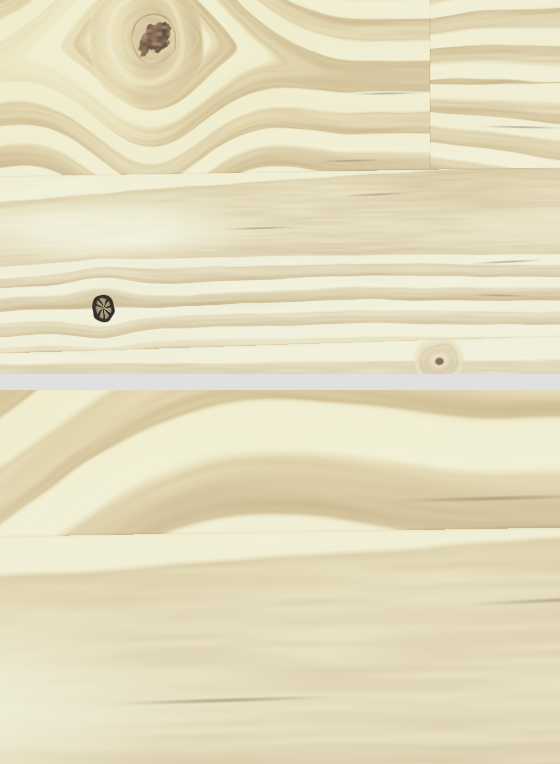
Top, the full canvas; bottom, a detail of the centre.
Give the GLSL for this texture, as a Shadertoy shader.

```glsl
// Pale pine boards with flowing growth rings, three knots and fine grain.
const vec3 SAPWOOD  = vec3(0.945, 0.945, 0.868);
const vec3 CREAM    = vec3(0.908, 0.880, 0.765);
const vec3 LATEWOOD = vec3(0.815, 0.750, 0.610);
const vec3 BARK     = vec3(0.43, 0.34, 0.28);
const vec3 CHAR     = vec3(0.21, 0.18, 0.16);
const vec3 WARM     = vec3(1.0, 0.99, 0.945);
const vec2 BIG_KNOT   = vec2(0.40, 0.105);
const vec2 SMALL_KNOT = vec2(0.277, 0.824);
const vec2 LOW_KNOT   = vec2(1.176, 0.967);
const float JOINT_X = 1.15;
const float RING_STEP = 0.11;
const float STRIPE_STEP = 0.0645;
const float GRAIN = 0.16;
const int CRACKS = 7;

float hash(vec2 p) {
    vec3 q = fract(p.xyx * 0.1031);
    q += dot(q, q.yzx + 33.33);
    return fract((q.x + q.y) * q.z);
}

float noise(vec2 p) {
    vec2 i = floor(p), f = fract(p);
    f = f * f * (3.0 - 2.0 * f);
    return mix(mix(hash(i), hash(i + vec2(1, 0)), f.x),
               mix(hash(i + vec2(0, 1)), hash(i + vec2(1, 1)), f.x), f.y);
}

float fbm(vec2 p) {
    float sum = 0.0, amp = 0.5;
    for (int i = 0; i < 4; i++) {
        sum += amp * noise(p);
        p = p * 2.03 + 17.1;
        amp *= 0.5;
    }
    return sum;
}

// One year per unit: pale early wood, then darkening late wood
float growth(float t) {
    float f = fract(t);
    float late = smoothstep(0.38, 0.48, f) * (1.0 - smoothstep(0.94, 1.0, f));
    float strength = mix(0.7, 0.95, hash(vec2(floor(t), 5.0)));
    float fine = 0.22 * (noise(vec2(t * 9.0, 2.0)) - 0.5);
    return 0.04 + late * (strength * mix(0.68, 1.0, smoothstep(0.5, 0.95, f)) + fine);
}

// Upper left board: rings bulge around the big knot
float flameBoard(vec2 p, out float h) {
    vec2 d = p - BIG_KNOT;
    d.y -= 0.10 * smoothstep(0.1, 0.55, abs(d.x));
    h = sqrt(d.y * d.y + 0.0006) - 0.24 * exp(-d.x * d.x / 0.05);
    float tone = growth((h - 0.06) / RING_STEP + 0.3 * (noise(p * vec2(2.0, 4.0)) - 0.5));
    float paleSide = (1.0 - smoothstep(0.15, 0.55, p.x)) * (1.0 - smoothstep(0.05, 0.1, abs(h)));
    tone *= 1.0 - 0.65 * paleSide;
    vec2 k = (p - BIG_KNOT + vec2(0.01, 0.0)) / vec2(0.85, 1.0);
    float r = length(k) + 0.02 * (noise(p * 12.0) - 0.5);
    float rings = 0.50 + 0.28 * (noise(vec2(r * 75.0, 1.0)) - 0.5) + 0.25 * smoothstep(0.11, 0.18, r)
                + 0.25 * (1.0 - smoothstep(0.06, 0.12, r)) - 0.25 * smoothstep(0.02, -0.12, k.x);
    return mix(tone, rings, 1.0 - smoothstep(0.178, 0.19, r));
}

// Upper right board: rings fan out from a tan heart
float fanBoard(vec2 p, out float h) {
    h = (p.y - 0.22) / (1.0 + 0.7 * (p.x - JOINT_X));
    return growth((abs(h) - 0.09) / 0.08 + 0.3 * (noise(p * vec2(4.0, 6.0)) - 0.5));
}

// Middle board: soft cathedral above, straight stripes below
float stripeBoard(vec2 p, out float h) {
    vec2 d = p - SMALL_KNOT;
    h = p.y - 0.035 * exp(-2.5 * p.x) - 0.6 * d.y * exp(-dot(d, d) / 0.008);
    float s = (h - 0.68) / STRIPE_STEP;
    float edge = 0.541 - 0.09 * p.x + 0.0155 * p.x * p.x;
    float blob = 1.0 - smoothstep(0.3, 1.1, length((p - vec2(0.27, 0.61)) / vec2(0.42, 0.085)));
    float soft = 0.53 - 0.42 * blob + 0.55 * (fbm(vec2(p.x * 2.5, h * 17.0)) - 0.47)
               + 0.2 * exp(-abs(p.y - edge) / 0.025) + 0.15 * smoothstep(-0.8, 0.0, s);
    soft = mix(0.03, soft, smoothstep(-0.003, 0.004, p.y - edge));
    float stripes = growth(s + 0.25 * (noise(vec2(p.x * 2.0, s * 0.7)) - 0.5) * smoothstep(0.0, 0.5, s));
    return mix(soft, stripes, smoothstep(-0.05, 0.04, s));
}

void mainImage(out vec4 fragColor, in vec2 fragCoord) {
    // Height is one unit, y runs downward
    vec2 uv = vec2(fragCoord.x, iResolution.y - fragCoord.y) / iResolution.y;
    float px = 1.0 / iResolution.y;
    vec2 p = uv;
    p.y += 0.014 * (fbm(uv * vec2(3.0, 5.0)) - 0.47) + 0.003 * (noise(uv * vec2(14.0, 30.0)) - 0.5);

    // Boards and their seams
    float seamTop = uv.y - (0.472 - 0.016 * uv.x);
    float seamLow = uv.y - (0.945 - 0.031 * uv.x);
    float h, tone;
    if (seamLow > 0.0) {
        h = p.y + 0.01 * uv.x;
        tone = 0.05 + 0.6 * smoothstep(0.969, 0.978, h);
    } else if (seamTop > 0.0) tone = stripeBoard(p, h);
    else if (uv.x > JOINT_X) tone = fanBoard(p, h);
    else tone = flameBoard(p, h);
    float seam = min(abs(seamTop), abs(seamLow));
    if (seamTop < 0.0) seam = min(seam, abs(uv.x - JOINT_X));
    tone += 0.22 * (1.0 - smoothstep(0.0, 0.0015 + px, seam));

    // Grain following the rings
    tone += GRAIN * (noise(vec2(uv.x * 9.0, h * 170.0)) - 0.5) * (0.4 + tone);
    tone += 0.18 * (fbm(vec2(uv.x * 3.0, h * 26.0)) - 0.47);

    // Low knot rings
    vec2 low = uv - LOW_KNOT;
    float lowR = length(low * vec2(1.0, 1.1)) + 0.012 * (noise(uv * 25.0) - 0.5);
    float lowMask = 1.0 - smoothstep(0.058, 0.074, lowR);
    tone = mix(tone, 0.68 + 0.5 * (noise(vec2(lowR * 150.0, 3.0)) - 0.5), lowMask * 0.85);

    tone = clamp(tone, 0.0, 1.15);
    vec3 col = mix(SAPWOOD, CREAM, min(tone * 2.0, 1.0));
    col = mix(col, LATEWOOD, max(tone * 2.0 - 1.0, 0.0));
    col *= mix(vec3(1.0), WARM, (1.0 - smoothstep(0.3, 0.65, uv.y)) * (1.0 - 0.5 * smoothstep(0.5, 1.4, uv.x)));
    col = mix(col, BARK, 0.8 * (1.0 - smoothstep(0.003, 0.011, lowR)));

    // Hairline cracks
    for (int i = 0; i < CRACKS; i++) {
        float k = float(i);
        vec2 c = vec2(0.65 + 0.75 * hash(vec2(k, 1.3)), 0.25 + 0.09 * k);
        vec2 d = uv - c;
        float taper = 1.0 - smoothstep(0.0, 0.06 + 0.08 * hash(vec2(k, 7.0)), abs(d.x));
        float line = abs(d.y + mix(-0.03, 0.06, hash(vec2(k, 4.0))) * d.x);
        col = mix(col, LATEWOOD * 0.75, 0.6 * taper * (1.0 - smoothstep(0.0, 0.002 + px, line)));
    }

    // Big knot core: ragged bark inside a thin cracked ring
    vec2 core = uv - vec2(0.411, 0.102);
    vec2 turned = mat2(0.85, 0.52, -0.52, 0.85) * core;
    float coreR = length(turned / vec2(0.05, 0.035)) + 1.1 * (fbm(uv * 42.0) - 0.47);
    float halo = abs(length(core / vec2(0.95, 1.1)) - 0.061 + 0.008 * (noise(uv * 30.0) - 0.5));
    col = mix(col, BARK * 1.3, 0.4 * noise(uv * 28.0) * (1.0 - smoothstep(0.001, 0.004, halo)));
    vec3 bark = BARK * mix(0.7, 1.55, noise(uv * vec2(75.0, 110.0)));
    col = mix(col, bark, 0.9 * (1.0 - smoothstep(0.88, 1.05, coreR)));

    // Small knot: dark rim with star cracks
    vec2 small = (uv - SMALL_KNOT) / vec2(0.029, 0.037);
    float smallR = length(small) + 0.18 * (noise(uv * 60.0) - 0.5);
    float star = abs(sin(3.5 * atan(small.y, small.x) + 2.0 * noise(uv * 45.0)));
    vec3 face = mix(CHAR, vec3(0.66, 0.60, 0.50), smoothstep(0.2, 0.7, star));
    face = mix(face, CHAR, smoothstep(0.62, 0.82, smallR));
    col = mix(col, face, 1.0 - smoothstep(0.95, 1.08, smallR));

    fragColor = vec4(col, 1.0);
}
```
